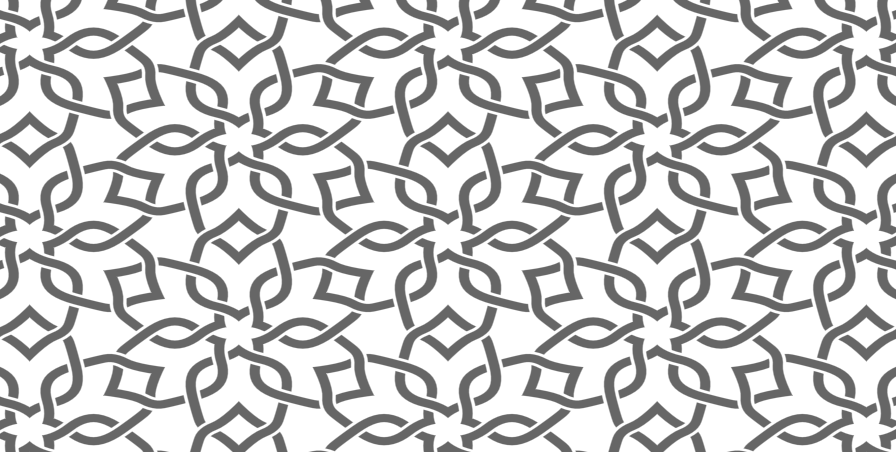
Write a Shadertoy shader that draws this pattern.

```glsl
// Grey interlaced six-fold lattice of stars, lenses and concave diamonds on white.

const float HALF_WIDTH = 0.021;

// Control polygon of one strand, from a star cusp out to a diamond cusp.
const vec2 STRAND[8] = vec2[8](
    vec2(0.0, 0.063), vec2(0.114, 0.038), vec2(0.215, -0.06), vec2(0.315, -0.06),
    vec2(0.445, 0.055), vec2(0.503, 0.115), vec2(0.496, 0.222), vec2(0.594, 0.463));

float segmentDistance(vec2 p, vec2 a, vec2 b) {
    vec2 ab = b - a;
    return length(p - a - ab * clamp(dot(p - a, ab) / dot(ab, ab), 0.0, 1.0));
}

// Point on span i of the quadratic B-spline.
vec2 strandPoint(int i, float t) {
    vec2 start = 0.5 * (STRAND[i] + STRAND[i + 1]);
    vec2 end = 0.5 * (STRAND[i + 1] + STRAND[i + 2]);
    return mix(mix(start, STRAND[i + 1], t), mix(STRAND[i + 1], end, t), t);
}

// Offset to the nearest star of the unit triangular lattice.
vec2 nearestStar(vec2 p) {
    vec2 cell = vec2(sqrt(3.0), 1.0);
    vec2 a = mod(p + 0.5 * cell, cell) - 0.5 * cell;
    vec2 b = mod(p, cell) - 0.5 * cell;
    return dot(a, a) < dot(b, b) ? a : b;
}

void mainImage(out vec4 fragColor, in vec2 fragCoord) {
    vec2 p = (fragCoord - vec2(0.5, 0.477) * iResolution.xy) / iResolution.y;
    p = nearestStar(p / (0.4275 * vec2(1.25, 1.0)));
    float pixel = 1.0 / (0.4275 * iResolution.y);

    // Fold into one twelfth of the hexagon, remembering the handedness.
    float sector = radians(60.0);
    float angle = mod(atan(p.y, p.x) + 0.5 * sector, sector) - 0.5 * sector;
    bool rightHanded = angle > 0.0;
    p = length(p) * vec2(cos(angle), abs(sin(angle)));

    // Mirror images across the lens axis and the hexagon edge.
    vec2 acrossLens = vec2(p.x, -p.y);
    vec2 edgeNormal = vec2(cos(0.5 * sector), sin(0.5 * sector));
    vec2 acrossEdge = p + (1.0 - 2.0 * dot(p, edgeNormal)) * edgeNormal;

    // Distances to the strand and to its mirrored partners.
    float own = 1e3, partner = 1e3;
    vec2 a = strandPoint(0, 0.0);
    for (int i = 0; i < 6; i++) {
        for (int j = 1; j <= 6; j++) {
            vec2 b = strandPoint(i, float(j) / 6.0);
            own = min(own, segmentDistance(p, a, b));
            partner = min(partner, min(segmentDistance(acrossLens, a, b),
                                       segmentDistance(acrossEdge, a, b)));
            a = b;
        }
    }

    // Alternate over and under at the three crossings along the strand.
    float toLensTip = distance(p, vec2(0.38, 0.0));
    float toOthers = min(distance(p, vec2(0.157, 0.0)), distance(p, vec2(0.5, 0.132)));
    bool ownOver = (toLensTip < toOthers) == rightHanded;
    float over = ownOver ? own : partner;
    float under = ownOver ? partner : own;

    // Ink, with a thin white gap beside the upper strand.
    float aa = 0.75 * pixel;
    float upper = 1.0 - smoothstep(-aa, aa, over - HALF_WIDTH);
    float lower = 1.0 - smoothstep(-aa, aa, under - HALF_WIDTH);
    lower *= smoothstep(-aa, aa, over - HALF_WIDTH - 0.014);

    fragColor = vec4(mix(vec3(1.0), vec3(0.4), max(upper, lower)), 1.0);
}
```
